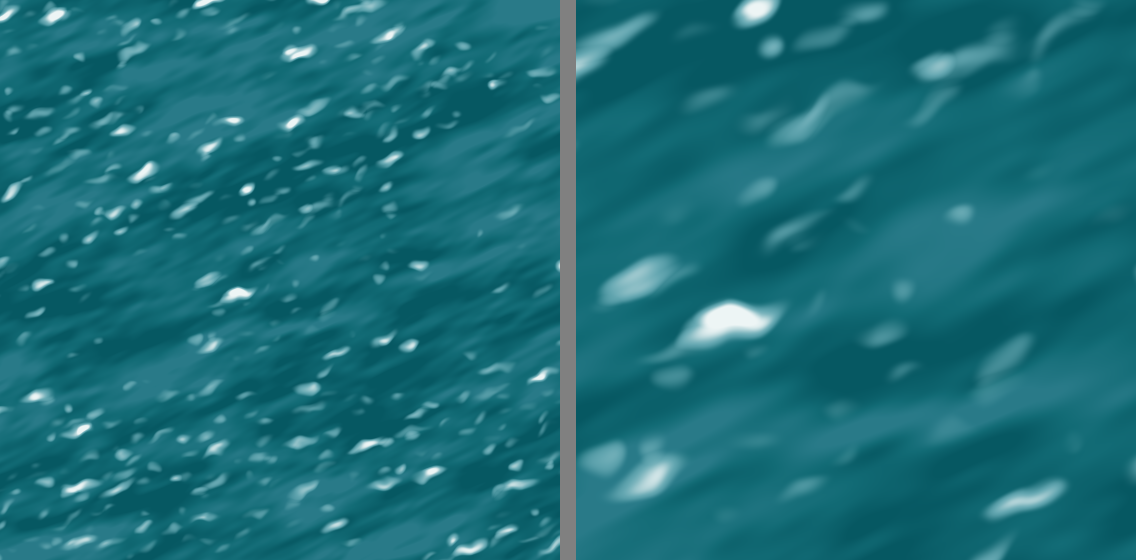
Left: the whole. Right: its middle third, enlarged.
This texture is drawn by a Shadertoy shader. Its source:

```glsl
// Draws wind-ruffled teal sea water with slanted ripples and scattered whitecaps.

const vec3 DEEP_WATER  = vec3(0.04, 0.37, 0.41);
const vec3 MID_WATER   = vec3(0.07, 0.42, 0.46);
const vec3 LIGHT_WATER = vec3(0.13, 0.46, 0.51);
const vec3 THIN_FOAM   = vec3(0.40, 0.66, 0.70);
const vec3 THICK_FOAM  = vec3(0.93, 0.96, 0.96);

const float RIPPLE_ANGLE  = 0.32;              // radians, rising to the right
const float FOAM_ANGLE    = 0.40;
const float RIPPLE_SPREAD = 0.21;              // standard deviation of the ripple sum
const vec2  CREST_CELL    = vec2(0.080, 0.042);
const vec2  CREST_SIZE    = vec2(0.040, 0.014);
const vec2  FLECK_CELL    = vec2(0.050, 0.030);
const vec2  FLECK_SIZE    = vec2(0.023, 0.011);
const float CREST_CHANCE  = 0.30;
const float FLECK_CHANCE  = 0.32;

float hash(vec2 p) {
    return fract(sin(dot(p, vec2(127.1, 311.7))) * 43758.5);
}

float noise(vec2 p) {
    vec2 cell = floor(p);
    vec2 f = fract(p);
    f = f * f * (3.0 - 2.0 * f);
    float low  = mix(hash(cell), hash(cell + vec2(1.0, 0.0)), f.x);
    float high = mix(hash(cell + vec2(0.0, 1.0)), hash(cell + 1.0), f.x);
    return mix(low, high, f.y);
}

// Coordinates along and across a direction
vec2 align(vec2 p, float angle) {
    float c = cos(angle), s = sin(angle);
    return vec2(c * p.x + s * p.y, c * p.y - s * p.x);
}

// One octave of stretched noise, centred on zero
float ripple(vec2 p, float turn, vec2 frequency, float seed) {
    return noise(align(p, RIPPLE_ANGLE + turn) * frequency + seed) - 0.5;
}

// Water tone in standard deviations around the mid colour
float waterTone(vec2 p) {
    p.y += 0.014 * (noise(p * 9.0 + 3.0) - 0.5);
    float sum = 0.45 * ripple(p, 0.08, vec2(3.0, 7.0), 11.0)
              + 0.60 * ripple(p, -0.10, vec2(6.0, 24.0), 37.0)
              + 0.55 * ripple(p, 0.06, vec2(13.0, 55.0), 71.0)
              + 0.30 * ripple(p, 0.16, vec2(28.0, 100.0), 93.0);
    return sum / RIPPLE_SPREAD;
}

// Soft tilted ellipses, one per chosen cell, gathered into loose groups
float foamLayer(vec2 p, vec2 cellSize, vec2 size, float chance, float seed) {
    vec2 home = floor(p / cellSize);
    float foam = 0.0;
    for (int y = -1; y <= 1; y++) {
        for (int x = -1; x <= 1; x++) {
            vec2 id = home + vec2(x, y);
            vec2 key = id + seed;
            vec2 jitter = vec2(hash(key + 5.3), hash(key + 9.7));
            vec2 centre = (id + 0.1 + 0.8 * jitter) * cellSize;
            float group = smoothstep(0.25, 0.8, noise(centre * vec2(5.0, 9.0) + 17.0));
            float present = step(hash(key), chance * (0.3 + 1.8 * group));
            float strength = hash(key + 21.1);
            vec2 radius = size * vec2(mix(0.5, 1.1, hash(key + 33.9)),
                                      mix(0.65, 1.0, strength));
            vec2 d = align(p - centre, 0.5 * (hash(key + 41.3) - 0.5)) / radius;
            float body = max(0.0, 1.0 - dot(d, d));
            foam += present * body * sqrt(body) * mix(0.3, 1.15, strength * strength);
        }
    }
    return foam;
}

void mainImage(out vec4 fragColor, in vec2 fragCoord) {
    vec2 uv = fragCoord / iResolution.y;

    // Rippled water
    float tone = clamp(waterTone(uv), -1.5, 1.5);
    vec3 color = tone < 0.0 ? mix(MID_WATER, DEEP_WATER, -tone)
                            : mix(MID_WATER, LIGHT_WATER, tone);

    // Ragged foam outlines
    vec2 q = align(uv, FOAM_ANGLE);
    vec2 wobble = vec2(noise(uv * 45.0), noise(uv * 45.0 + 57.0)) - 0.5;
    q += wobble * vec2(0.014, 0.011);

    // Bright crests and faint flecks, broken up by fine streaks
    float crests = foamLayer(q, CREST_CELL, CREST_SIZE, CREST_CHANCE, 2.0);
    float flecks = foamLayer(q, FLECK_CELL, FLECK_SIZE, FLECK_CHANCE, 83.0);
    float breakup = 0.6 + 0.7 * noise(q * vec2(45.0, 110.0) + 29.0);
    float foam = clamp((crests + 0.5 * flecks) * breakup, 0.0, 1.0);

    color = mix(color, THIN_FOAM, smoothstep(0.0, 0.5, foam));
    color = mix(color, THICK_FOAM, smoothstep(0.4, 0.95, foam));
    fragColor = vec4(color, 1.0);
}
```
